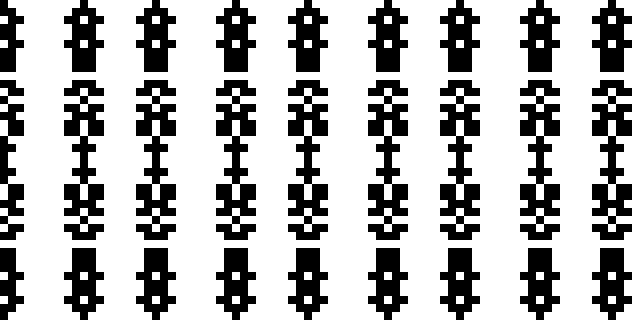
Reproduce this pattern procedurally as a Shadertoy shader.

```glsl
// Woven black and white bands: a five-cell-wide motif repeated across at
// alternating gaps of ten and nine cells, mirrored top to bottom.
// Cells come from simple row rules and are box filtered for smooth edges.

const float ROWS = 40.0;          // cells from bottom to top
const float PERIOD = 19.0;        // cells per pair of motifs
const float SECOND_CENTRE = 10.0; // offset of the second motif in a pair
const vec3 INK = vec3(0.0);
const vec3 PAPER = vec3(1.0);

// Cells between a column and the nearest motif axis
int axisDistance(float column) {
    float x = mod(column, PERIOD);
    return int(min(min(x, PERIOD - x), abs(x - SECOND_CENTRE)) + 0.5);
}

// Row counted inward from the nearer horizontal edge
int foldedRow(float row) {
    return int(min(row, ROWS - 1.0 - row) + 0.5);
}

// 1 where the cell is inked, 0 where it is bare
float motif(vec2 cell) {
    int d = axisDistance(cell.x);
    int r = foldedRow(cell.y);

    bool gap  = r == 9;
    bool arms = r == 2 || r == 5 || r == 11 || r == 13 || r == 15 || r == 16;
    bool stem = r == 0 || r == 12 || r == 17 || r == 19;

    if (gap) return 0.0;
    if (arms) return float(d == 1 || d == 2); // wide row with a hole
    if (stem) return float(d == 0);
    return float(d <= 1);                     // solid body
}

// Average of the cells covered by a square footprint around p
float coverage(vec2 p, float footprint) {
    vec2 low = p - 0.5 * footprint;
    vec2 cell = floor(low + 1e-4);
    vec2 share = clamp((low + footprint - cell - 1.0) / footprint, 0.0, 1.0);
    float lower = mix(motif(cell), motif(cell + vec2(1.0, 0.0)), share.x);
    float upper = mix(motif(cell + vec2(0.0, 1.0)), motif(cell + 1.0), share.x);
    return mix(lower, upper, share.y);
}

void mainImage(out vec4 fragColor, in vec2 fragCoord) {
    float footprint = ROWS / iResolution.y;
    float ink = coverage(fragCoord * footprint, footprint);
    fragColor = vec4(mix(PAPER, INK, ink), 1.0);
}
```
